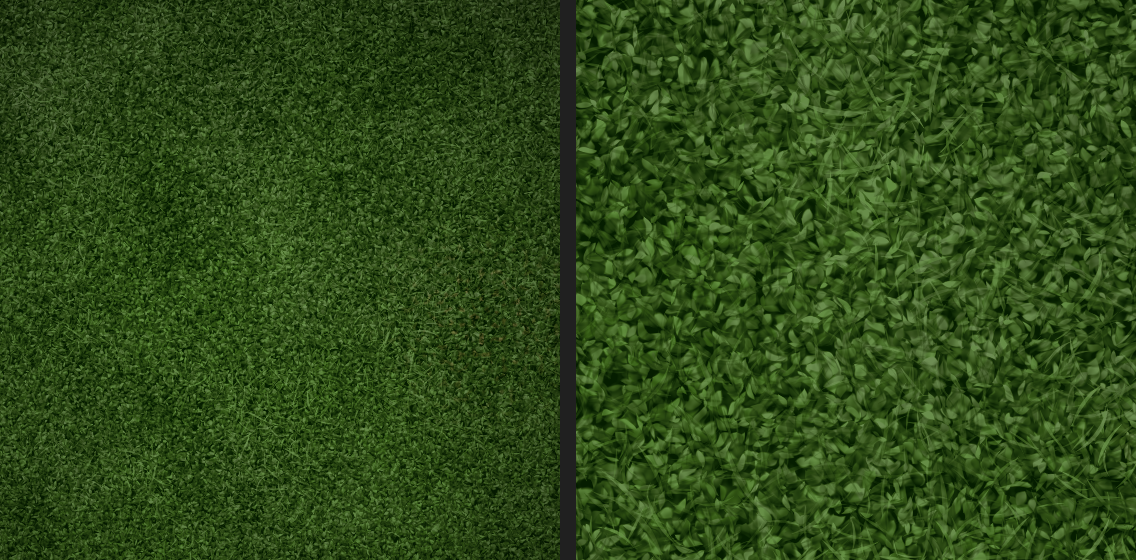
Left, the full canvas; right, a detail of the centre.
Reproduce this texture procedurally as a WebGL 2 fragment shader.

```glsl
#version 300 es
precision highp float;
// Dense lawn of tiny overlapping leaves and thin grass blades, with soft shaded corners.

uniform vec2 u_resolution;
out vec4 fragColor;

const float TAU = 6.2831853;

// Integer hash of a cell and a seed, giving three values in 0..1.
vec3 hash3(ivec2 cell, int seed) {
    uvec3 v = uvec3(ivec3(cell, seed)) * 1664525u + 1013904223u;
    v.x += v.y * v.z; v.y += v.z * v.x; v.z += v.x * v.y;
    v ^= v >> 16u;
    v.x += v.y * v.z; v.y += v.z * v.x; v.z += v.x * v.y;
    return vec3(v >> 8u) / 16777216.0;
}

float cornerSlope(ivec2 cell, vec2 offset, int seed) {
    float angle = TAU * hash3(cell, seed).x;
    return dot(vec2(cos(angle), sin(angle)), offset);
}

// Gradient noise, roughly -0.7..0.7.
float gradientNoise(vec2 p, int seed) {
    ivec2 cell = ivec2(floor(p));
    vec2 f = fract(p);
    vec2 u = f * f * f * (f * (f * 6.0 - 15.0) + 10.0);
    float a = cornerSlope(cell, f, seed);
    float b = cornerSlope(cell + ivec2(1, 0), f - vec2(1, 0), seed);
    float c = cornerSlope(cell + ivec2(0, 1), f - vec2(0, 1), seed);
    float d = cornerSlope(cell + ivec2(1, 1), f - vec2(1, 1), seed);
    return mix(mix(a, b, u.x), mix(c, d, u.x), u.y);
}

float fractalNoise(vec2 p, int seed) {
    float sum = 0.0, weight = 0.6;
    for (int octave = 0; octave < 4; octave++) {
        sum += weight * gradientNoise(p, seed + octave);
        p = p * 2.1 + 3.7;
        weight *= 0.55;
    }
    return sum;
}

// Signed distance (approximate) to a pointed, slightly bent leaf along x.
float leafDistance(vec2 q, vec2 halfSize, float bend) {
    float along = q.x / halfSize.x;
    float across = abs(q.y - bend * (along * along - 0.4));
    return max(across - halfSize.y * (1.0 - along * along), abs(q.x) - halfSize.x);
}

float fill(float dist, float softness) {
    return 1.0 - smoothstep(-softness, softness, dist);
}

// Paints one jittered layer over ground = (tone, coolness); sizes are in cells.
vec2 paintLeaves(vec2 ground, vec2 p, float frequency, vec2 halfSize, vec2 toneRange,
                 float opacity, float shadow, float softness, int seed) {
    vec2 g = p * frequency;
    ivec2 home = ivec2(floor(g));
    for (int j = -1; j <= 1; j++)
    for (int i = -1; i <= 1; i++) {
        ivec2 cell = home + ivec2(i, j);
        vec3 place = hash3(cell, seed);
        vec3 look = hash3(cell, seed + 101);
        float angle = TAU * place.z;
        mat2 turn = mat2(cos(angle), -sin(angle), sin(angle), cos(angle));
        vec2 offset = g - vec2(cell) - place.xy;
        vec2 size = halfSize * mix(0.6, 1.25, look.x);
        float bend = (look.z - 0.5) * 0.5 * size.x;
        float shade = leafDistance(turn * (offset + vec2(-0.08, 0.15)), size * 1.15, bend);
        ground.x *= 1.0 - shadow * fill(shade, softness * 1.6);
        float sheen = 0.17 * clamp(offset.y / halfSize.x, -1.0, 1.0);
        float tone = mix(toneRange.x, toneRange.y, look.y) + sheen;
        float cover = opacity * fill(leafDistance(turn * offset, size, bend), softness);
        ground = mix(ground, vec2(tone, look.z), cover);
    }
    return ground;
}

vec3 grassColour(float tone, float cool) {
    vec3 deep = vec3(0.045, 0.135, 0.012);
    vec3 middle = vec3(0.182, 0.295, 0.080);
    vec3 bright = vec3(0.335, 0.470, 0.225);
    vec3 colour = mix(deep, middle, clamp(tone * 2.0, -0.2, 1.0));
    colour = mix(colour, bright, clamp(tone * 2.0 - 1.0, 0.0, 1.2));
    return colour + vec3(0.035, -0.005, 0.06) * (cool - 0.35) * smoothstep(0.2, 0.7, tone);
}

void main() {
    float side = min(u_resolution.x, u_resolution.y);
    vec2 p = gl_FragCoord.xy / side;
    float pixel = 1.0 / side;

    // Small ragged leaves, from the shaded floor up to the lit tips.
    vec2 ground = vec2(0.0, 0.3);
    vec2 warped = p + 0.005 * vec2(gradientNoise(p * 80.0, 11), gradientNoise(p * 80.0, 12));
    for (int layer = 0; layer < 4; layer++) {
        float frequency = 88.0 + 14.0 * float(layer);
        ground = paintLeaves(ground, warped + 0.137 * float(layer), frequency, vec2(0.58, 0.27),
                             vec2(0.2, 0.86), 0.95, 0.42, 0.05 + 0.5 * pixel * frequency, 20 + layer);
    }

    // Thin blades of several lengths, thicker in some patches.
    float bladePatch = smoothstep(-0.2, 0.3, fractalNoise(p * 5.0, 40));
    for (int layer = 0; layer < 4; layer++) {
        float frequency = 72.0 - 13.0 * float(layer);
        ground = paintLeaves(ground, p + 0.219 * float(layer), frequency, vec2(0.62, 0.045),
                             vec2(0.35, 1.0), mix(0.2, 0.75, bladePatch), 0.25,
                             0.6 * pixel * frequency, 50 + layer);
    }

    // Contrast, fine grain, clump shadows and broad drifts of light.
    float tone = 0.53 + 1.3 * (ground.x - 0.43);
    tone += 0.38 * gradientNoise(p * 190.0, 60) + 0.30 * gradientNoise(p * 62.0, 61);
    tone += 0.30 * fractalNoise(p * 5.0, 70);
    float cool = ground.y + 0.8 * fractalNoise(p * 3.0, 80) + 0.4 * (p.y - 0.5);
    vec3 colour = grassColour(tone, cool);

    // Sparse dry specks toward the right, then the darkened border.
    float dry = smoothstep(0.1, 0.4, gradientNoise(p * 75.0, 90)) * fill(length(p - vec2(0.87, 0.42)) - 0.12, 0.15);
    colour = mix(colour, colour * vec3(1.35, 0.8, 0.8), 0.6 * dry);
    vec2 fromLight = p - vec2(0.45, 0.40);
    colour *= 1.11 - 0.66 * dot(fromLight, fromLight);
    fragColor = vec4(clamp(colour, 0.0, 1.0), 1.0);
}
```
